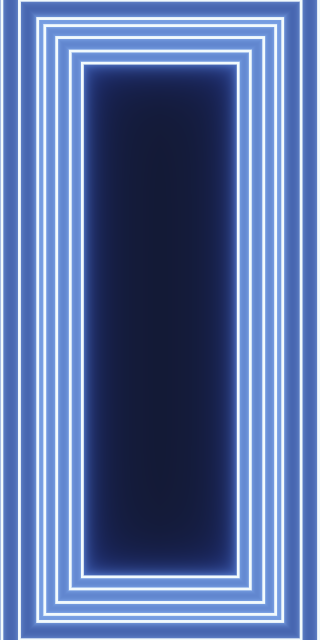
This background is drawn by a Shadertoy shader. Its source:

```glsl
const float frames[7] = float[7](0.2435, 0.2813, 0.3235, 0.3607, 0.3828, 0.4401, 0.4948);

// Nested frames share one distance: the larger of both axes, with the height offset removed
float frameDistance(vec2 p) {
    return max(abs(p.x), abs(p.y) - 0.5592);
}

// Dark panel lit from its four edges
vec3 panelColor(vec2 p) {
    vec2 inset = max(vec2(0.2435, 0.8027) - abs(p), 0.0);
    vec2 nearGlow = exp(-inset / 0.022);
    vec2 wideGlow = exp(-inset / 0.065);
    float nearLight = 1.0 - (1.0 - nearGlow.x) * (1.0 - nearGlow.y);
    float wideLight = 1.0 - (1.0 - wideGlow.x) * (1.0 - wideGlow.y);
    vec3 color = vec3(0.075, 0.100, 0.205);
    color += vec3(0.035, 0.070, 0.260) * wideLight;
    return color + vec3(0.150, 0.230, 0.270) * nearLight;
}

// Blue bands, brightest between the inner frames
vec3 bandColor(float d) {
    vec3 inner = vec3(0.335, 0.475, 0.770);
    vec3 outer = vec3(0.255, 0.375, 0.670);
    return mix(inner, outer, smoothstep(0.365, 0.415, d));
}

void mainImage(out vec4 fragColor, in vec2 fragCoord) {
    vec2 p = (fragCoord - 0.5 * iResolution.xy) / iResolution.x;
    p.x -= 0.0008;
    float pixel = 1.0 / iResolution.x;
    float d = frameDistance(p);

    float outside = smoothstep(-0.5 * pixel, 0.5 * pixel, d - frames[0]);
    vec3 color = mix(panelColor(p), bandColor(d), outside);

    // Bright tubes and their halo
    float halo = 0.0;
    float tube = 0.0;
    for (int i = 0; i < 7; i++) {
        float away = abs(d - frames[i]);
        halo += exp(-away / 0.010);
        tube = max(tube, 1.0 - smoothstep(-0.6 * pixel, 0.6 * pixel, away - 0.0044));
    }
    color += vec3(0.19, 0.21, 0.17) * halo * mix(0.5, 1.0, outside);
    color = mix(color, vec3(0.95, 0.98, 0.99), tube);

    fragColor = vec4(clamp(color, 0.0, 1.0), 1.0);
}
```
